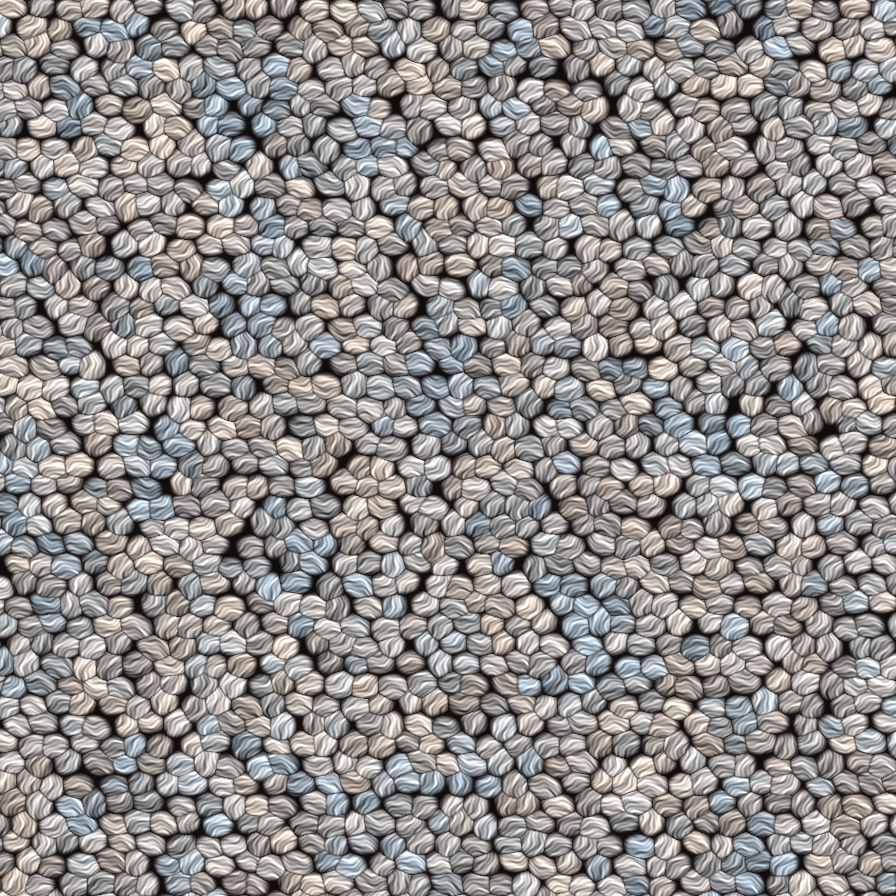
Give the GLSL for this texture, as a WebGL 2 fragment shader.

```glsl
#version 300 es
precision highp float;

uniform vec2 u_resolution;
out vec4 fragColor;

// Loop layout, lengths in column widths
const vec2 GRID = vec2(33.0, 45.0);
const vec2 LOOP_RADIUS = vec2(0.66, 0.53);
const float JITTER = 0.42;
const float SIZE_VARIATION = 0.34;
const float LEAN = 0.5;
const float LEAN_VARIATION = 1.8;
const float UNDERCUT = 0.7;

// Yarn strands
const float STRAND_FREQUENCY = 25.0;
const float STRAND_BEND = 0.7;
const float STRAND_CONTRAST = 0.125;

// Light and tone
const vec2 LIGHT = vec2(0.4, 0.85);
const float LIGHT_STRENGTH = 0.26;
const float BASE_TONE = 0.655;
const float TONE_VARIATION = 0.25;
const float CREASE_TONE = 0.62;

// Yarn tints
const vec3 GREY = vec3(1.015, 0.995, 0.985);
const vec3 BEIGE = vec3(1.06, 0.99, 0.935);
const vec3 BLUE = vec3(0.91, 0.99, 1.06);
const vec3 SHADOW = vec3(0.07, 0.05, 0.05);

vec4 hash4(vec2 cell) {
    vec4 v = fract(cell.xyxy * vec4(0.1031, 0.1030, 0.0973, 0.1099));
    v += dot(v, v.wzxy + 33.33);
    return fract((v.xxyz + v.yzzw) * v.zywx);
}

vec2 rotate(vec2 v, float angle) {
    float c = cos(angle), s = sin(angle);
    return vec2(c * v.x + s * v.y, c * v.y - s * v.x);
}

// Broad drifts of dyed yarn, about -1 to 1
float dyeDrift(vec2 p) {
    float drift = sin(p.x * 19.0 + 2.2 * sin(p.y * 13.0 + 0.7));
    drift += sin(p.y * 25.0 - p.x * 11.0 + 1.9 * sin(p.x * 17.0));
    drift += sin(p.x * 41.0 + p.y * 35.0 + 2.0 * sin(p.y * 29.0 + 2.0));
    return drift / 3.0;
}

// Uneven fibres running along a bent loop
float strands(vec2 q, vec4 seed, float pixel) {
    vec4 phase = seed * 6.28;
    float across = q.y + STRAND_BEND * q.x * q.x * sign(seed.x - 0.3);
    across += 0.035 * sin(q.x * 9.0 + q.y * 6.0 + phase.z);
    float fibre = across * STRAND_FREQUENCY;
    float wave = sin(fibre * 0.47 + q.x * 3.0 + phase.w);
    wave += sin(fibre + q.x * 2.0 + phase.y) * (0.7 + 0.6 * sin(q.x * 8.0 + phase.x));
    wave += 0.7 * sin(fibre * 1.63 - q.x * 4.0 + phase.z);
    float cyclesPerPixel = STRAND_FREQUENCY * pixel / 6.28;
    return wave * (1.0 - smoothstep(0.3, 0.7, cyclesPerPixel));
}

void main() {
    vec2 p = gl_FragCoord.xy / u_resolution.y;
    float pixel = GRID.x / u_resolution.y;
    vec2 g = p * GRID;

    // Find the two highest loops of the staggered rows
    float top = -9.0, second = -9.0;
    vec2 offset = vec2(0.0), local = vec2(0.0), loopId = vec2(0.0), loopCentre = vec2(0.0);
    for (int j = -2; j <= 2; j++) {
        float row = floor(g.y) + float(j);
        float shift = 0.5 * mod(row, 2.0);
        for (int i = -1; i <= 1; i++) {
            vec2 id = vec2(floor(g.x - shift) + float(i), row);
            vec4 h = hash4(id + 17.0);
            vec2 centre = id + vec2(0.5 + shift, 0.5) + (h.xy - 0.5) * JITTER;
            vec2 d = (g - centre) * vec2(1.0, GRID.x / GRID.y);
            vec2 q = rotate(d, LEAN + (h.z - 0.5) * LEAN_VARIATION);
            vec2 e = q / LOOP_RADIUS;
            // The underside drops faster, so loops overlap like scales
            float fall = 1.0 + UNDERCUT * smoothstep(-0.05, 0.35, -dot(d, LIGHT));
            float height = 1.0 - dot(e, e) * fall + (h.w - 0.5) * SIZE_VARIATION;
            if (height > top) {
                second = top;
                top = height;
                offset = d;
                local = q;
                loopId = id;
                loopCentre = centre / GRID;
            } else {
                second = max(second, height);
            }
        }
    }

    // Dye each loop, with a little bleed between its fibres
    vec4 seed = hash4(loopId + 91.0);
    vec4 dyeSeed = hash4(loopId + 203.0);
    float fibre = strands(local, seed, pixel);
    float dye = dyeDrift(loopCentre) * 0.75 + (dyeSeed.x - 0.5) * 1.3 + fibre * 0.1;
    vec3 tint = mix(GREY, BEIGE, smoothstep(-0.1, 0.8, dye));
    tint = mix(tint, BLUE, smoothstep(0.1, 0.85, -dye));

    // Light the rounded loops and their fibres
    float facing = dot(offset, LIGHT);
    float tone = BASE_TONE + (dyeSeed.y - 0.5) * TONE_VARIATION + dye * 0.03;
    tone += STRAND_CONTRAST * fibre + LIGHT_STRENGTH * facing;

    // Darken the gaps between loops
    float depth = smoothstep(-0.2, 0.65, top + 0.3 * facing);
    float crease = smoothstep(0.0, 0.3 + pixel, top - second);
    float openness = depth * mix(CREASE_TONE, 1.0, crease);
    vec3 colour = mix(SHADOW, tint * max(tone, 0.1), openness);

    fragColor = vec4(clamp(colour, 0.0, 1.0), 1.0);
}
```
